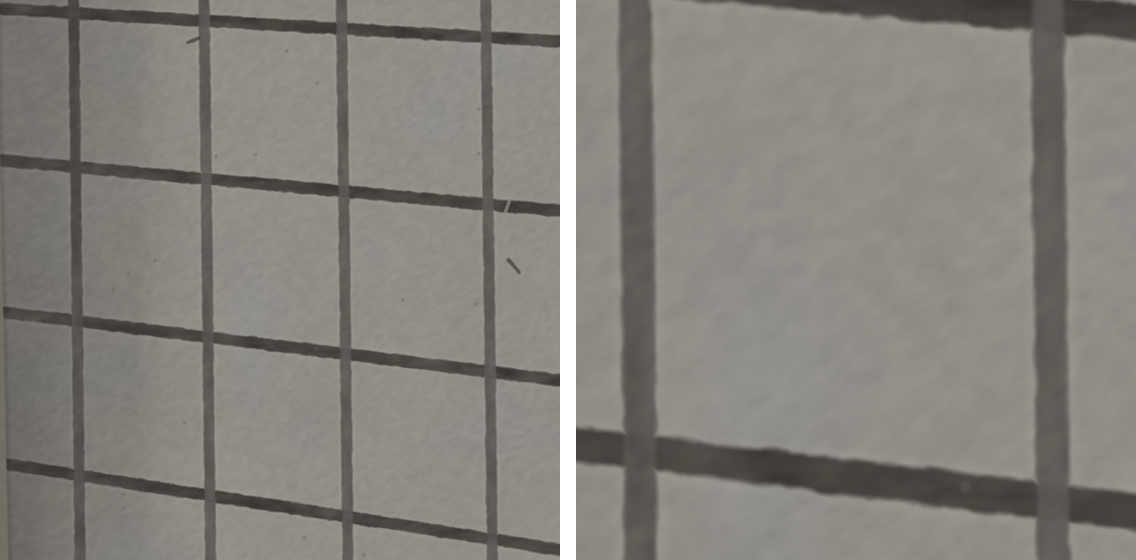
Left: the whole. Right: its middle third, enlarged.
Reproduce this pattern procedurally as a Shadertoy shader.

```glsl
const vec3 TILE_COLOR = vec3(0.566, 0.552, 0.528);
const vec3 JOINT_COLOR = vec3(0.405, 0.385, 0.365);
const vec3 GRIME_COLOR = vec3(0.225, 0.200, 0.185);
const vec3 FRAME_COLOR = vec3(0.45, 0.43, 0.39);
const float COLUMN_START = 0.1315;
const float COLUMN_STEP = 0.2266;
const float COLUMN_GROWTH = 0.00625;
const float COLUMN_LEAN = 0.0117;
const float ROW_START = 0.0156;
const float ROW_SLOPE = 0.0586;
const float ROW_STEP = 0.2705;
const float ROW_FAN = 0.032;
const float COLUMN_HALF_WIDTH = 0.0095;
const float ROW_HALF_WIDTH = 0.0108;
const float EDGE_BLUR = 0.0025;
const float EDGE_WOBBLE = 0.0030;
const float GRAIN = 0.045;
const float CHIP_CHANCE = 0.05;
const float SPECK_CHANCE = 0.015;

float hash(vec2 p) {
    vec3 q = fract(vec3(p.xyx) * 0.1031);
    q += dot(q, q.yzx + 33.33);
    return fract((q.x + q.y) * q.z);
}

float noise(vec2 p) {
    vec2 i = floor(p), f = fract(p);
    f = f * f * (3.0 - 2.0 * f);
    return mix(mix(hash(i), hash(i + vec2(1, 0)), f.x),
               mix(hash(i + vec2(0, 1)), hash(i + vec2(1, 1)), f.x), f.y);
}

float fbm(vec2 p) {
    float sum = 0.0, gain = 0.5;
    for (int k = 0; k < 3; k++) {
        sum += gain * noise(p);
        p = p * 2.03 + 17.0;
        gain *= 0.5;
    }
    return sum / 0.875;
}

float segment(vec2 p, vec2 a, vec2 b) {
    vec2 d = b - a;
    return length(p - a - d * clamp(dot(p - a, d) / dot(d, d), 0.0, 1.0));
}

// Signed offset to the nearest upright joint, and its index
vec2 columnJoint(vec2 p) {
    float x = p.x - COLUMN_LEAN * p.y - COLUMN_START;
    float root = sqrt(COLUMN_STEP * COLUMN_STEP + 4.0 * COLUMN_GROWTH * x);
    float i = round((root - COLUMN_STEP) / (2.0 * COLUMN_GROWTH));
    return vec2(x - i * (COLUMN_STEP + COLUMN_GROWTH * i), i);
}

// Signed offset to the nearest sloping joint, and its index
vec2 rowJoint(vec2 p) {
    float y = p.y - ROW_START - ROW_SLOPE * p.x;
    float stride = ROW_STEP + ROW_FAN * p.x;
    float j = round(y / stride);
    return vec2(y - j * stride, j);
}

// Narrow slanted gaps in the grime of a sloping joint
float chips(float x, vec2 row, float blur) {
    float s = (x + row.x * 0.35) * 16.0;
    vec2 slot = vec2(floor(s), row.y + 41.0);
    float present = step(hash(slot), CHIP_CHANCE);
    float offset = abs(fract(s) - 0.5) / 16.0;
    return present * (1.0 - smoothstep(0.003 - blur, 0.003 + blur, offset));
}

float specks(vec2 p, float blur) {
    vec2 cell = floor(p * 38.0);
    vec2 center = 0.3 + 0.4 * vec2(hash(cell + 7.0), hash(cell + 19.0));
    float d = length(fract(p * 38.0) - center) / 38.0;
    return step(hash(cell + 3.0), SPECK_CHANCE) * (1.0 - smoothstep(0.001, 0.003 + blur, d));
}

void mainImage(out vec4 fragColor, in vec2 fragCoord) {
    vec2 p = fragCoord / iResolution.xy;
    p.y = 1.0 - p.y;
    float blur = max(EDGE_BLUR, 1.0 / iResolution.y);
    vec2 column = columnJoint(p), row = rowJoint(p);

    // Tile face: side shading, a faint fold and soft pebbled grain
    float light = mix(0.79, 1.0, smoothstep(-0.02, 0.42, p.x));
    light -= 0.07 * (1.0 - smoothstep(0.0, 0.14, p.x)) * smoothstep(0.3, 1.0, p.y);
    light -= 0.025 * smoothstep(0.17, 0.24, p.x) * (1.0 - smoothstep(0.24, 0.28, p.x));
    float grain = fbm(p * vec2(90.0, 110.0) + p.yx * 25.0) - 0.5;
    float mottle = fbm(p * 7.0) - 0.5;
    vec3 color = TILE_COLOR * (light + GRAIN * 2.0 * grain + 0.04 * mottle);
    color += vec3(0.012, -0.002, -0.006) * (noise(p * 9.0 + 50.0) - 0.5);

    // Ragged joint edges with a pale rim
    float wobble = EDGE_WOBBLE * (fbm(p * 75.0 + 30.0) - 0.5);
    float columnEdge = abs(column.x) + wobble - COLUMN_HALF_WIDTH;
    float rowEdge = abs(row.x) + wobble * 1.4 - ROW_HALF_WIDTH;
    float columnMask = 1.0 - smoothstep(-blur, blur, columnEdge);
    float rowMask = 1.0 - smoothstep(-blur, blur, rowEdge);
    color += 0.018 * (1.0 - smoothstep(0.002, 0.009, min(columnEdge, rowEdge)));

    // Grime: heavy along rows, light on columns and crossings
    float rowGrime = 0.66 + 0.75 * (fbm(vec2(p.x * 22.0, p.y * 60.0) + row.y * 9.0) - 0.5);
    rowGrime *= 1.0 - chips(p.x, row, blur * 0.6);
    float columnGrime = 0.16 + 0.5 * (fbm(vec2(p.x * 60.0, p.y * 18.0)) - 0.5);
    columnGrime += 0.4 * (1.0 - smoothstep(0.1, 0.3, p.x)) * (1.0 - 0.6 * p.y);
    float grime = mix(rowGrime, columnGrime, columnMask * mix(1.0, 0.75, rowMask));
    vec3 joint = mix(JOINT_COLOR, GRIME_COLOR, clamp(grime, 0.0, 1.0)) * (1.0 + 0.12 * grain);
    joint = mix(joint, TILE_COLOR * 0.9, 0.7 * rowMask * chips(p.x, row, blur * 0.6));
    color = mix(color, joint, max(columnMask, rowMask));

    // Scuffs and scattered specks
    float scuff = min(segment(p, vec2(0.335, 0.076), vec2(0.355, 0.068)),
                      segment(p, vec2(0.908, 0.464), vec2(0.927, 0.486)));
    color = mix(color, GRIME_COLOR, 0.65 * (1.0 - smoothstep(0.001, 0.002 + blur, scuff + wobble)));
    color = mix(color, JOINT_COLOR, 0.45 * specks(p, blur));

    // Pale frame at the lower left
    float frame = p.x - 0.021 * (p.y - 0.28);
    color *= 1.0 - 0.12 * (1.0 - smoothstep(0.0, 0.012, frame));
    color = mix(color, FRAME_COLOR * (1.0 + 0.08 * grain), 1.0 - smoothstep(-blur, blur, frame));
    fragColor = vec4(clamp(color, 0.0, 1.0), 1.0);
}
```
